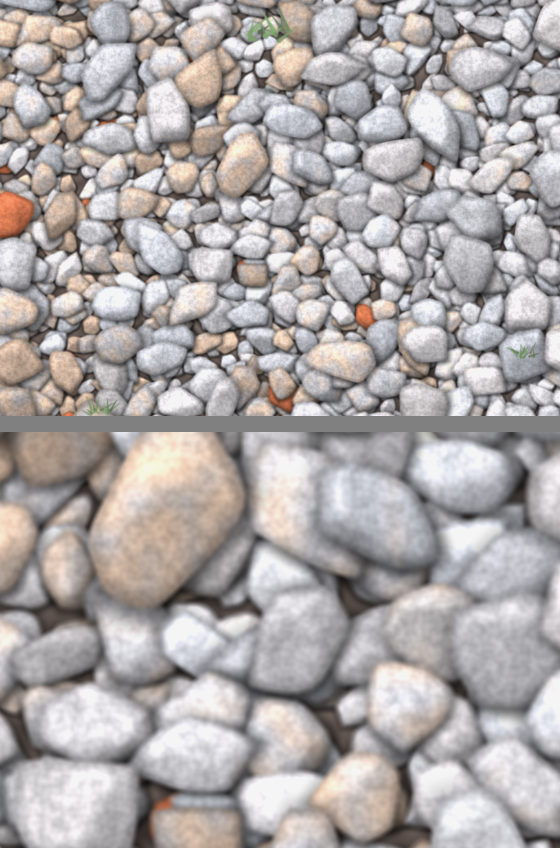
Top, the full canvas; bottom, a detail of the centre.
Give the GLSL for this texture, as a Shadertoy shader.

```glsl
// Sunlit bed of pale crushed gravel with warm and rusty stones and a few grass tufts.

#define GRAIN 0.048      // cell size of the smallest stones, in canvas heights
#define GROWTH 1.32      // size ratio between layers
#define LAYERS 4
#define SIDES 7
#define FILL 0.62        // stone radius relative to its cell
#define EDGE 0.0032      // edge softness, in canvas heights
#define SHADOW 0.55      // strength of the contact shadows
#define MOTTLE 0.15      // surface grain contrast
#define WARMTH 0.50      // share of warm stones at the left side
#define RUST 0.014       // share of rust red stones

const float TAU = 6.2831853;
const vec3 LIGHT = vec3(-0.30, 0.55, 0.78);
const vec3 SOIL = vec3(0.40, 0.35, 0.33);
const vec3 WARM_TINT = vec3(1.0, 0.87, 0.77);
const vec3 RUST_TINT = vec3(0.95, 0.54, 0.37);
const vec3 LEAF = vec3(0.42, 0.53, 0.36);

float hash(vec2 p) {
    vec3 q = fract(p.xyx * 0.1031);
    q += dot(q, q.yzx + 33.33);
    return fract((q.x + q.y) * q.z);
}

vec2 gradient(vec2 cell) {
    float a = TAU * hash(cell + 91.0);
    return vec2(cos(a), sin(a));
}

float gradientNoise(vec2 p) {
    vec2 i = floor(p), f = fract(p);
    vec2 u = f * f * f * (f * (f * 6.0 - 15.0) + 10.0);
    vec2 e = vec2(1, 0);
    return mix(mix(dot(gradient(i), f), dot(gradient(i + e), f - e), u.x),
               mix(dot(gradient(i + e.yx), f - e.yx), dot(gradient(i + 1.0), f - 1.0), u.x), u.y);
}

mat2 rotation(float a) {
    float c = cos(a), s = sin(a);
    return mat2(c, s, -s, c);
}

// Rounded polygon with bevelled sides: xyz is the surface normal, w the edge distance.
vec4 crushedStone(vec2 p, vec2 id) {
    vec2 tilt = vec2(hash(id + 5.3), hash(id + 8.9)) - 0.5;
    float topWeight = exp(-10.0 * (0.34 - dot(p, tilt)));
    vec3 normal = topWeight * normalize(vec3(tilt, 1.0));
    float sum = 0.0;
    for (int k = 0; k < SIDES; k++) {
        vec2 seed = id + float(k) * vec2(17.7, 41.3);
        float a = (float(k) + 0.8 * hash(seed)) * TAU / float(SIDES);
        vec2 side = vec2(cos(a), sin(a));
        float slope = mix(0.5, 1.5, hash(seed + 3.7));
        float d = dot(p, side) - mix(0.72, 1.0, hash(seed + 6.1));
        sum += exp(14.0 * d);
        normal += exp(10.0 * min(d * slope, 1.0)) * normalize(vec3(side * slope, 1.0));
    }
    return vec4(normalize(normal), log(sum) / 14.0);
}

// Base colour from a random tone, the warm region and a few rusty outliers.
vec3 stoneColour(vec2 centre, vec2 id, float stain, float aspect) {
    float across = centre.x / aspect;
    float region = WARMTH * (1.0 - 0.8 * across) + 0.45 * gradientNoise(centre * 3.0);
    float warm = smoothstep(-0.1, 0.4, region - hash(id + 2.2) + 0.35 * stain);
    vec3 cool = mix(vec3(0.995, 0.975, 0.985), vec3(0.955, 0.97, 1.015), hash(id + 4.4));
    vec3 tint = mix(cool, WARM_TINT, warm);
    float rustShare = RUST * (1.0 + 2.0 * smoothstep(0.3, 0.0, across));
    tint = mix(tint, RUST_TINT, step(hash(id + 7.7), rustShare));
    return tint * mix(0.74, 1.0, sqrt(hash(id + 1.1)));
}

// One jittered grid of stones, laid from back to front.
vec3 layStones(vec3 col, vec2 uv, float layer, float aspect) {
    float size = GRAIN * pow(GROWTH, layer);
    float density = 1.1 - 0.27 * layer;
    vec2 grid = uv / size + layer * 3.7;
    vec3 light = normalize(LIGHT);
    float grain = gradientNoise(uv * 95.0) + 0.6 * gradientNoise(uv * 190.0);
    float stain = gradientNoise(uv * 32.0 + layer * 9.0);
    for (int j = 1; j >= -1; j--)
    for (int i = -1; i <= 1; i++) {
        vec2 cell = floor(grid) + vec2(i, j);
        vec2 id = cell + 57.0 * (layer + 1.0);
        if (hash(id + 0.5) > density) continue;

        vec2 centre = cell + 0.25 + 0.5 * vec2(hash(id + 11.0), hash(id + 23.0));
        float radius = FILL * mix(0.75, 1.12, hash(id + 31.0));
        float stretch = mix(1.0, 1.3, hash(id + 37.0));
        mat2 turn = rotation(2.6 * (hash(id + 43.0) - 0.5));
        vec2 offset = (grid - centre) / radius;
        if (dot(offset, offset) > 4.0) continue;
        vec4 stone = crushedStone((turn * offset) / vec2(stretch, 1.0 / stretch), id);
        float d = stone.w;

        // Contact shadow, deeper on the side away from the light
        float away = 0.7 - 0.45 * dot(normalize(offset + 1e-4), normalize(light.xy));
        col *= 1.0 - SHADOW * away * (1.0 - smoothstep(-0.05, 0.28, d));

        // Lit facets, darkened rim and mottled surface
        float lit = dot(stone.xyz, vec3(turn * light.xy, light.z));
        float shade = (0.53 + 0.53 * lit) * mix(0.76, 1.0, smoothstep(0.0, -0.2, d) );
        shade *= 1.0 + MOTTLE * grain + 0.16 * stain;
        vec3 face = stoneColour((centre - layer * 3.7) * size, id, stain, aspect) * shade;
        float soft = EDGE / (size * radius);
        col = mix(col, min(face, vec3(0.96)), 1.0 - smoothstep(-soft, soft, d));
    }
    return col;
}

// Fan of tapering blades rising from a common root.
vec3 growTuft(vec3 col, vec2 uv, vec2 root, float size) {
    for (int k = 0; k < 13; k++) {
        vec2 seed = root * 70.0 + float(k) * 13.7;
        float a = mix(0.15, 2.95, hash(seed));
        vec2 base = root + size * vec2(hash(seed + 2.0) - 0.5, 0.3 * hash(seed + 4.0));
        vec2 blade = size * mix(0.3, 0.75, hash(seed + 6.0)) * vec2(cos(a), sin(a));
        float t = clamp(dot(uv - base, blade) / dot(blade, blade), 0.0, 1.0);
        float d = length(uv - base - blade * t) - 0.055 * size * (1.0 - t);
        vec3 green = LEAF * mix(0.7, 1.3, hash(seed + 8.0));
        col = mix(col, green, 0.85 * (1.0 - smoothstep(-EDGE, EDGE, d)));
    }
    return col;
}

void mainImage(out vec4 fragColor, in vec2 fragCoord) {
    vec2 uv = fragCoord / iResolution.y;
    float aspect = iResolution.x / iResolution.y;
    vec3 col = SOIL * (1.0 + 0.4 * gradientNoise(uv * 40.0));
    for (int k = 0; k < LAYERS; k++) col = layStones(col, uv, float(k), aspect);
    col = growTuft(col, uv, vec2(0.48 * aspect, 0.90), 0.10);
    col = growTuft(col, uv, vec2(0.94 * aspect, 0.14), 0.045);
    col = growTuft(col, uv, vec2(0.18 * aspect, 0.00), 0.05);
    fragColor = vec4(col, 1.0);
}
```
